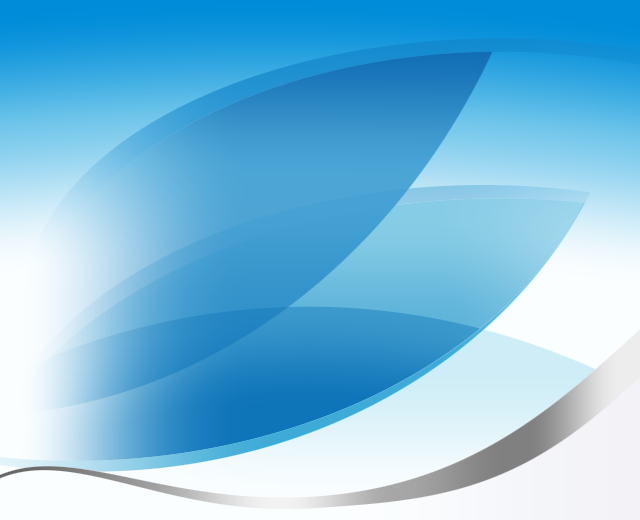
Give the GLSL for this background, as a Shadertoy shader.

```glsl
// Overlapping translucent blue petals on a sky gradient, above a curved silver ribbon.

#define GRID vec2(7.68, 6.24)          // design units across the canvas
#define DEEP_SKY vec3(0.00, 0.55, 0.85)
#define SOFT_SKY vec3(0.38, 0.75, 0.91)
#define PAPER vec3(0.985, 0.995, 1.0)
#define NAVY vec3(0.06, 0.41, 0.69)
#define AZURE vec3(0.25, 0.62, 0.82)
#define AQUA vec3(0.53, 0.80, 0.90)
#define TEAL vec3(0.24, 0.67, 0.84)
#define ICE vec3(0.81, 0.93, 0.965)
#define SKY_BOW 0.014                  // how far the sky darkens to the sides

// Height of an elliptic arc at x; a negative radius.y makes it a bowl.
float arc(float x, vec2 apex, vec2 radius) {
    float t = (x - apex.x) / radius.x;
    return apex.y + radius.y * (1.0 - sqrt(max(1.0 - t * t, 0.0001)));
}

// Smooth coverage of the side where d is positive.
float cover(float d) {
    return clamp(0.5 + d / max(fwidth(d), 0.0001), 0.0, 1.0);
}

vec3 skyColor(vec2 p) {
    float y = p.y - SKY_BOW * (p.x - 3.2) * (p.x - 3.2);
    vec3 c = mix(DEEP_SKY, SOFT_SKY, smoothstep(0.0, 1.5, y));
    return mix(c, PAPER, smoothstep(0.9, 3.2, y));
}

float ribbonTop(float x) {
    float d = x - 3.4;
    float bend = 8.4 + d * (0.472 + d * (0.003 + d * (0.0666 - 0.014 * d)));
    return 5.97 - 0.01 * d * d * bend;
}

float ribbonWidth(float x) {
    return 0.04 + 0.10 * smoothstep(0.0, 3.5, x) + 0.43 * smoothstep(3.8, 7.5, x);
}

// Grey sheen along the ribbon with two bright glints.
vec3 silver(float x) {
    float g = mix(0.40, 0.64, smoothstep(0.0, 2.2, x));
    g = mix(g, 0.95, smoothstep(1.7, 3.3, x));
    g = mix(g, 0.65, smoothstep(3.4, 4.8, x));
    g = mix(g, 0.50, smoothstep(4.8, 6.1, x));
    g = mix(g, 0.93, smoothstep(6.3, 7.45, x));
    return vec3(g);
}

void mainImage(out vec4 fragColor, in vec2 fragCoord) {
    vec2 uv = fragCoord / iResolution.xy;
    vec2 p = vec2(uv.x, 1.0 - uv.y) * GRID;   // y runs downward

    // Signed heights: positive below the domes, positive above the bowls
    float topOuter = p.y - arc(p.x, vec2(6.0, 0.46), vec2(5.7, 3.16));
    float topInner = p.y - arc(p.x, vec2(6.0, 0.62), vec2(5.7, 3.58));
    float midOuter = p.y - arc(p.x, vec2(5.8, 2.22), vec2(6.0, 3.75));
    float midInner = p.y - arc(p.x, vec2(6.0, 2.38), vec2(6.5, 4.30));
    float lowDome = p.y - arc(p.x, vec2(3.7, 3.68), vec2(10.0, 12.25));
    float darkBowl = arc(p.x, vec2(-0.4, 5.0), vec2(7.2, -8.45)) - p.y;
    float wideBowl = arc(p.x, vec2(0.9, 5.53), vec2(6.5, -4.72)) - p.y;
    float rimBowl = arc(p.x, vec2(1.1, 5.66), vec2(6.5, -5.50)) - p.y;

    float inMid = cover(midInner);
    float inWide = cover(wideBowl);
    float inRim = cover(rimBowl);
    float inLow = cover(lowDome);

    // Petals dissolve toward the left, and a little toward the right
    float leftFade = smoothstep(0.2, 3.0, p.x);
    float rightFade = 1.0 - smoothstep(5.2, 7.7, p.x);

    vec3 col = skyColor(p);

    // Bands along the upper and middle domes
    float topBand = cover(topOuter) * (1.0 - cover(topInner));
    col = mix(col, vec3(0.07, 0.52, 0.79), topBand * leftFade * mix(0.3, 0.7, rightFade));
    float midBand = cover(midOuter) * (1.0 - inMid) * inRim;
    col = mix(col, AZURE, midBand * leftFade * mix(0.08, 0.42, rightFade));

    // Middle petal, richer toward its lower edge
    vec3 midTint = mix(AQUA, vec3(0.36, 0.70, 0.85), smoothstep(2.6, 4.0, p.y));
    col = mix(col, midTint, inMid * inWide * leftFade * mix(0.6, 1.0, rightFade));

    // Dark upper petal
    vec3 darkTint = mix(NAVY, AZURE, smoothstep(0.5, 2.1, p.y));
    darkTint = mix(darkTint, vec3(0.15, 0.53, 0.77), 0.7 * smoothstep(2.2, 3.8, p.y));
    col = mix(col, darkTint, cover(topInner) * cover(darkBowl) * leftFade * 0.9);

    // Low petal, deepening below its dome
    float depth = mix(0.42, 0.97, smoothstep(0.0, 1.2, lowDome));
    col = mix(col, vec3(0.05, 0.45, 0.72), inLow * inWide * leftFade * depth);

    // Pale continuation of the low petal, and the bright rim
    float pale = smoothstep(6.1, 4.4, p.y) * smoothstep(0.8, 3.6, p.x);
    col = mix(col, ICE, inLow * (1.0 - inRim) * pale);
    float rimFade = mix(0.12, 1.0, smoothstep(-0.2, 3.4, p.x)) * mix(0.4, 1.0, rightFade);
    col = mix(col, TEAL, inRim * (1.0 - inWide) * inMid * rimFade);

    // Paper below the ribbon, then the ribbon itself
    float belowTop = p.y - ribbonTop(p.x);
    vec3 floorTint = mix(PAPER, vec3(0.95, 0.95, 0.97), smoothstep(4.0, 7.68, p.x));
    col = mix(col, floorTint, cover(belowTop));
    float ribbon = cover(belowTop) * cover(ribbonWidth(p.x) - belowTop);
    col = mix(col, silver(p.x), ribbon);

    fragColor = vec4(col, 1.0);
}
```
